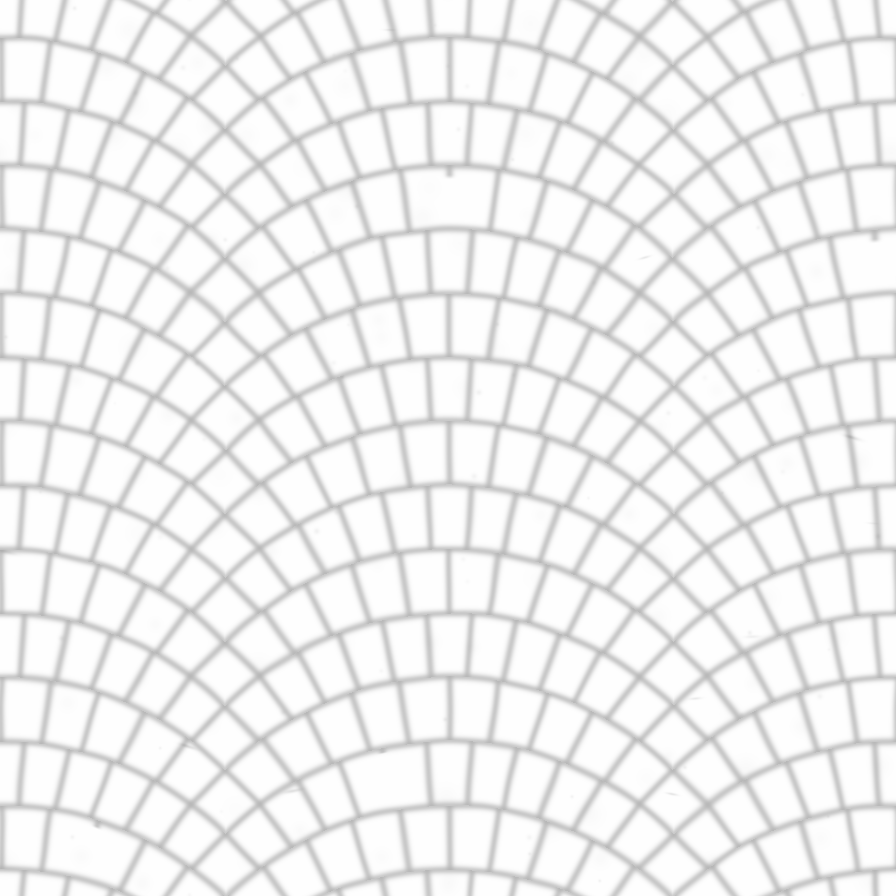
This pattern is drawn by a Shadertoy shader. Its source:

```glsl
// Pale segmental-arch cobble paving with soft grey joints, light smudges and a few lost joints.

const float COLUMNS = 2.0;            // arches across
const float ROWS = 14.0;              // courses down, even so the bond wraps
const vec2 OFFSET = vec2(0.0015, 0.0298);
const float HALF_SPAN = 0.7853982;    // each arch covers 90 degrees
const float EVEN_STONES = 10.0;       // stones per course, alternating
const float ODD_STONES = 11.0;
const float JOINT_SIGMA = 0.0031;     // softness of the joints
const float JOINT_DEPTH = 0.21;
const float CROSS_OVERLAP = 0.7;      // 1 = crossings no darker than joints
const float LOST_JOINTS = 0.01;
const float STUB_LENGTH = 0.022;      // longest remnant of a lost joint
const float WARP = 0.0011;
const float WARP_CELLS = 24.0;
const float SMUDGE_DEPTH = 0.018;
const float SPECK_DEPTH = 0.05;
const float SCRATCH_DEPTH = 0.12;
const vec3 STONE = vec3(0.996);

const float PITCH = 1.0 / ROWS;
const float HALF_WIDTH = 0.5 / COLUMNS;
const float RADIUS = HALF_WIDTH * 1.4142136;

// Integer hash, three values in 0..1
vec3 hash3(vec3 cell) {
    uvec3 v = uvec3(ivec3(cell)) * 1664525u + 1013904223u;
    v.x += v.y * v.z; v.y += v.z * v.x; v.z += v.x * v.y;
    v ^= v >> 16u;
    v.x += v.y * v.z; v.y += v.z * v.x; v.z += v.x * v.y;
    return vec3(v >> 8u) / 16777216.0;
}

// Smooth wrapping noise, signed
vec2 wrapNoise(vec2 p, float cells, float seed) {
    vec2 q = p * cells, i = floor(q), f = fract(q);
    f = f * f * (3.0 - 2.0 * f);
    vec2 a = mod(i, cells), b = mod(i + 1.0, cells);
    vec2 low = mix(hash3(vec3(a, seed)).xy, hash3(vec3(b.x, a.y, seed)).xy, f.x);
    vec2 high = mix(hash3(vec3(a.x, b.y, seed)).xy, hash3(vec3(b, seed)).xy, f.x);
    return 2.0 * mix(low, high, f.y) - 1.0;
}

// Scattered soft ellipses, one chance per wrapping cell
float marks(vec2 p, float cells, float density, vec2 size, float seed) {
    float total = 0.0;
    vec2 home = floor(p * cells);
    for (int y = -1; y <= 1; y++)
    for (int x = -1; x <= 1; x++) {
        vec2 cell = home + vec2(x, y);
        vec2 id = mod(cell, cells);
        vec3 place = hash3(vec3(id, seed));
        vec3 look = hash3(vec3(id, seed + 1.0));
        vec2 d = p - (cell + place.xy) / cells;
        float tilt = 0.8 * (look.x - 0.5);
        d = mat2(cos(tilt), -sin(tilt), sin(tilt), cos(tilt)) * d;
        d /= size * mix(0.6, 1.2, look.y);
        total += step(place.z, density) * mix(0.35, 1.0, look.z) * exp(-0.5 * dot(d, d));
    }
    return total;
}

float softLine(float d, float sigma) {
    return exp(-0.5 * d * d / (sigma * sigma));
}

// Joint strength: arcs between courses plus radial joints between stones
float joints(vec2 p, float sigma) {
    p -= OFFSET;
    float column = round(p.x * COLUMNS);
    float x = p.x - column / COLUMNS;
    float drop = RADIUS - sqrt(RADIUS * RADIUS - x * x);
    float row = floor((p.y + drop) * ROWS);

    // Upper and lower arcs share a radius and differ by one pitch
    vec2 fromCentre = vec2(x, p.y - (row + 1.0) * PITCH + RADIUS);
    float r = length(fromCentre);
    float depth = RADIUS - r;
    float lower = length(fromCentre + vec2(0.0, PITCH)) - RADIUS;
    float arc = softLine(min(abs(depth), abs(lower)), sigma);

    // Radial joints, ending in a diamond between neighbouring arches
    float stones = mod(row, 2.0) < 0.5 ? EVEN_STONES : ODD_STONES;
    float stepAngle = 2.0 * HALF_SPAN / stones;
    float angle = atan(fromCentre.x, fromCentre.y);
    float k = clamp(round(angle / stepAngle + 0.5 * stones), 0.0, stones);
    float jointAngle = (k - 0.5 * stones) * stepAngle;
    float radial = softLine(r * sin(angle - jointAngle), sigma);

    // Lost joints keep only a short stub below the upper arc
    vec3 chance = hash3(vec3(mod(column, COLUMNS), mod(row, ROWS), k + 40.0));
    if (chance.x < LOST_JOINTS && k > 0.5 && k < stones - 0.5) {
        float stub = STUB_LENGTH * chance.y + 0.002;
        radial *= 1.0 - smoothstep(0.6 * stub, stub, depth);
    }
    return arc + radial - CROSS_OVERLAP * arc * radial;
}

void mainImage(out vec4 fragColor, in vec2 fragCoord) {
    vec2 p = fragCoord / iResolution.xy;
    float pixel = 1.0 / min(iResolution.x, iResolution.y);
    vec2 warped = p + WARP * wrapNoise(p, WARP_CELLS, 3.0);
    float sigma = max(JOINT_SIGMA * (1.0 + 0.08 * wrapNoise(p, 18.0, 7.0).x), 0.5 * pixel);

    float shade = JOINT_DEPTH * joints(warped, sigma);
    shade += SMUDGE_DEPTH * marks(p, 14.0, 0.6, vec2(0.0075), 11.0);
    shade += SPECK_DEPTH * marks(p, 16.0, 0.3, vec2(0.0019), 21.0);
    shade += SCRATCH_DEPTH * marks(p, 8.0, 0.14, vec2(0.006, 0.0013), 31.0);
    fragColor = vec4(STONE - shade, 1.0);
}
```
